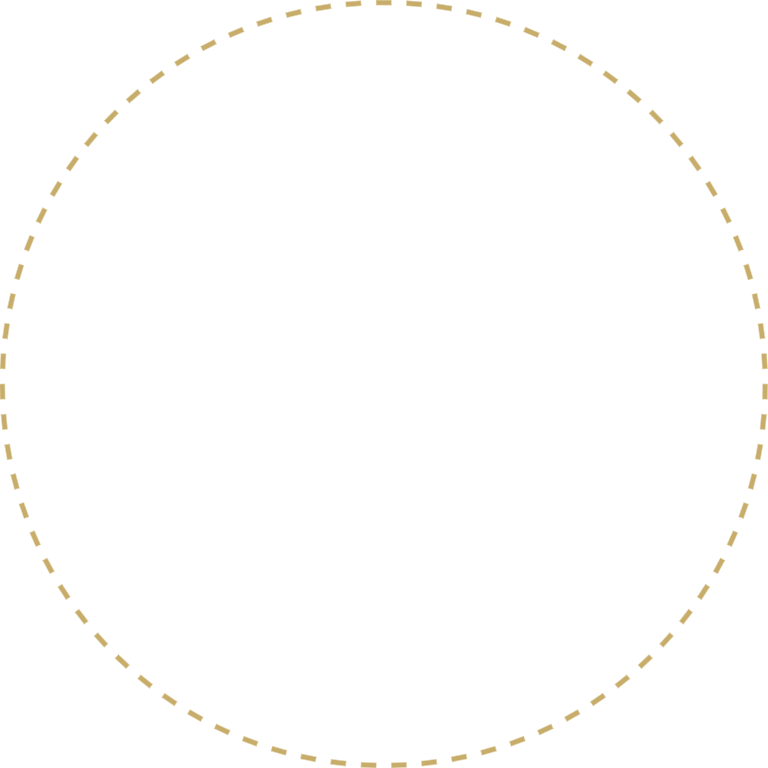
Reproduce this background procedurally as a three.js fragment shader.

```glsl
// A thin gold dashed ring reaching the canvas edges on a white ground.
#define CENTER vec2(0.4997, 0.5)
#define RADIUS 0.4966
#define STROKE 0.0066
#define DASHES 79.0
#define DASH_FILL 0.5
#define SOFTNESS 0.001
#define PAPER vec3(1.0)
#define GOLD vec3(0.78, 0.68, 0.41)

varying vec2 vUv;

const float TAU = 6.283185;

// Signed distance to a ring of dashes, with one dash centred at the top.
float dashedRing(vec2 p) {
  float angleStep = TAU / DASHES;
  float angle = atan(p.x, p.y);
  float local = angle - angleStep * floor(angle / angleStep + 0.5);

  // Fold every dash onto one straight box lying across the upward axis.
  vec2 q = length(p) * vec2(sin(local), cos(local)) - vec2(0.0, RADIUS);
  vec2 halfSize = 0.5 * vec2(RADIUS * angleStep * DASH_FILL, STROKE);
  vec2 d = abs(q) - halfSize;
  return length(max(d, 0.0)) + min(max(d.x, d.y), 0.0);
}

void main() {
  float dist = dashedRing(vUv - CENTER);
  float coverage = clamp(0.5 - 0.5 * dist / SOFTNESS, 0.0, 1.0);
  gl_FragColor = vec4(mix(PAPER, GOLD, coverage), 1.0);
}
```
